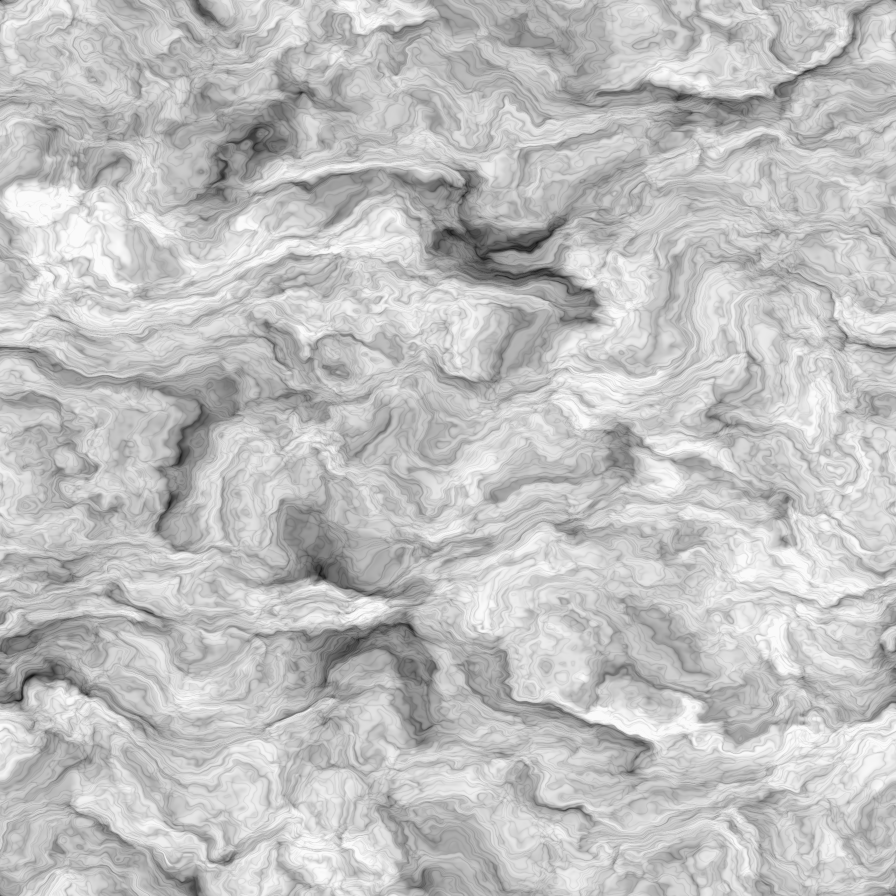
Reproduce this texture procedurally as a Shadertoy shader.

```glsl
#define WARP 0.08
#define FINE_WARP 0.026
#define BASE_TONE 0.975
#define BODY_CONTRAST 0.12
#define CREASE_DEPTH 0.46
#define STRAND_DEPTH 0.45
#define STRAND_BEND 0.03
#define RIM_LIGHT 0.10
#define SAMPLES 2

// Gradient noise that wraps after a whole number of cells
vec2 gradientAt(vec2 cell, vec2 period, int seed) {
    uvec2 c = uvec2(floor(mod(cell + 0.5, period)));
    uint h = c.x + 1031u * c.y + 65537u * uint(seed);
    h = (h ^ (h >> 16)) * 0x45d9f3bu;
    h = (h ^ (h >> 16)) * 0x45d9f3bu;
    h ^= h >> 16;
    float angle = float(h & 65535u) * 6.28318 / 65536.0;
    return vec2(cos(angle), sin(angle));
}

float noise(vec2 uv, vec2 period, int seed) {
    vec2 p = uv * period;
    vec2 i = floor(p), f = p - i;
    vec2 u = f * f * f * (f * (f * 6.0 - 15.0) + 10.0);
    vec2 e = vec2(1, 0);
    float a = dot(gradientAt(i, period, seed), f);
    float b = dot(gradientAt(i + e.xy, period, seed), f - e.xy);
    float c = dot(gradientAt(i + e.yx, period, seed), f - e.yx);
    float d = dot(gradientAt(i + e.xx, period, seed), f - e.xx);
    return 1.5 * mix(mix(a, b, u.x), mix(c, d, u.x), u.y);
}

float fbm(vec2 uv, vec2 period, int octaves, int seed) {
    float sum = 0.0, amp = 1.0;
    for (int i = 0; i < octaves; i++) {
        sum += amp * noise(uv, period, seed + i);
        period *= 2.0;
        amp *= 0.5;
    }
    return sum;
}

// Crumple the flat strata, first in broad folds, then in small ones
vec2 crumple(vec2 uv) {
    uv += WARP * vec2(fbm(uv, vec2(3, 4), 6, 1), fbm(uv, vec2(3, 4), 6, 11));
    return uv + FINE_WARP * vec2(fbm(uv, vec2(6, 9), 4, 21),
                                 fbm(uv, vec2(6, 9), 4, 31));
}

// Lopsided creases: x is the shadow, y the bright rim beside it
vec2 creases(vec2 uv) {
    vec2 sum = vec2(0), period = vec2(3, 5);
    float amp = 1.0;
    for (int i = 0; i < 4; i++) {
        float n = noise(uv, period, 41 + i);
        float mask = smoothstep(-0.3, 0.5, noise(uv, period + 1.0, 51 + i));
        float shadow = exp(-max(n * 6.0, -n * 28.0));
        float rim = exp(-abs(n + 0.14) * 16.0);
        sum += amp * mask * vec2(shadow, rim);
        period *= 2.0;
        amp *= 0.62;
    }
    return sum;
}

// Thin fibres stretched along the strata, each layer bent on its own
float strands(vec2 uv) {
    float sum = 0.0, amp = 0.26;
    vec2 period = vec2(4, 12);
    for (int i = 0; i < 5; i++) {
        vec2 bend = vec2(noise(uv, vec2(7, 8), 61 + i),
                         noise(uv, vec2(7, 8), 91 + i));
        vec2 bent = uv + STRAND_BEND * bend;
        sum += amp * exp(-7.0 * abs(noise(bent, period, 71 + i)));
        period *= 2.0;
        amp *= 0.95;
    }
    return sum;
}

float relief(vec2 uv) {
    vec2 q = crumple(uv);
    vec2 crease = creases(q);
    float tone = BASE_TONE + BODY_CONTRAST * fbm(q, vec2(4, 6), 4, 81);
    tone -= CREASE_DEPTH * crease.x + STRAND_DEPTH * strands(q);
    tone += RIM_LIGHT * crease.y;
    return clamp(tone, 0.06, 0.98);
}

void mainImage(out vec4 fragColor, in vec2 fragCoord) {
    // Average a small grid of samples to smooth the fine lines
    float grey = 0.0;
    for (int y = 0; y < SAMPLES; y++)
        for (int x = 0; x < SAMPLES; x++) {
            vec2 offset = (vec2(x, y) + 0.5) / float(SAMPLES) - 0.5;
            grey += relief((fragCoord + offset) / iResolution.xy);
        }
    fragColor = vec4(vec3(grey / float(SAMPLES * SAMPLES)), 1.0);
}
```
